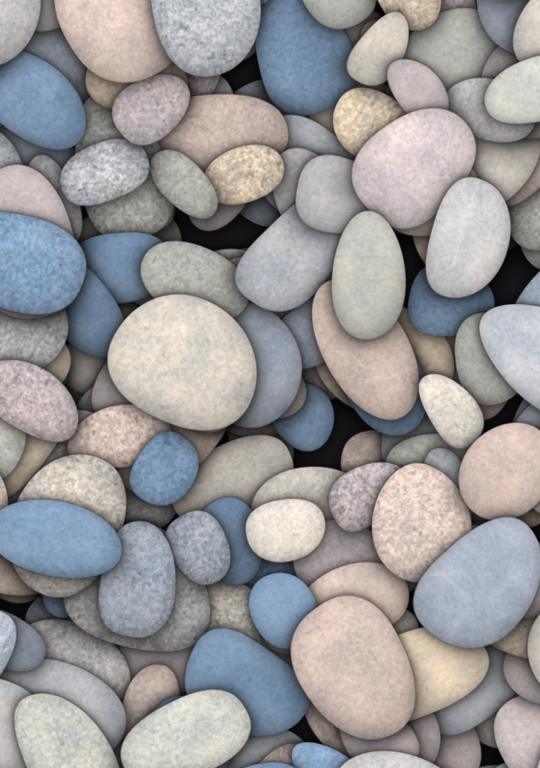
Write a Shadertoy shader that draws this texture.

```glsl
#define CELL 0.150
#define LAYERS 7
#define JITTER 0.66
#define MIN_RADIUS 0.31
#define MAX_RADIUS 0.66
#define MAIN_TILT -0.45
#define SHADOW 0.57
#define SHADOW_WIDTH 0.0085
#define GRAIN_SCALE 230.0
#define GAP_COLOR vec3(0.11, 0.11, 0.13)
#define DEEP_LIGHT 0.86
#define TOP_LIGHT 1.06

const vec3 STONES[9] = vec3[9](
    vec3(0.75, 0.74, 0.74),  // neutral grey
    vec3(0.84, 0.76, 0.72),  // pink
    vec3(0.87, 0.80, 0.71),  // sand
    vec3(0.50, 0.60, 0.71),  // blue
    vec3(0.74, 0.75, 0.77),  // pale grey
    vec3(0.75, 0.75, 0.72),  // greenish grey
    vec3(0.64, 0.67, 0.72),  // slate
    vec3(0.82, 0.79, 0.75),  // cream
    vec3(0.78, 0.73, 0.73)); // mauve

vec4 hash4(vec3 p) {
    vec4 q = fract(p.xyzx * vec4(0.1031, 0.1030, 0.0973, 0.1099));
    q += dot(q, q.wzxy + 33.33);
    return fract((q.xxyz + q.yzzw) * q.zywx);
}

float hash(vec2 p) {
    vec3 q = fract(p.xyx * 0.1031);
    q += dot(q, q.yzx + 33.33);
    return fract((q.x + q.y) * q.z);
}

float noise(vec2 p) {
    vec2 i = floor(p), f = fract(p);
    f = f * f * (3.0 - 2.0 * f);
    return mix(mix(hash(i), hash(i + vec2(1, 0)), f.x),
               mix(hash(i + vec2(0, 1)), hash(i + vec2(1, 1)), f.x), f.y);
}

mat2 rotate(float a) {
    float c = cos(a), s = sin(a);
    return mat2(c, s, -s, c);
}

// Outline of a rounded pebble: x = signed distance, y = 0 at centre to 1 at rim
vec2 pebble(vec2 p, vec2 radii, vec4 form) {
    vec2 e = p / radii;
    e.y *= 1.0 + 0.3 * (form.x - 0.5) * clamp(e.x, -1.5, 1.5);
    e.y += 0.28 * (form.y - 0.5) * (min(e.x * e.x, 2.0) - 0.4);
    float power = mix(1.9, 2.4, form.z);
    vec2 m = pow(abs(e) + 1e-4, vec2(power));
    float r = pow(m.x + m.y, 1.0 / power);
    r *= 1.0 + 0.03 * sin(3.0 * atan(e.y, e.x + 1e-5) + 6.28 * form.w);
    return vec2(r * (r - 1.0) / max(length(e / radii), 1e-3), r);
}

// Mineral colour with mottling, grains and a faint pale vein
vec3 stoneColor(vec2 p, vec4 look) {
    vec3 base = STONES[int(look.x * 8.999)] * mix(0.93, 1.06, look.y);
    vec2 q = p + 20.0 * look.zw + 10.0;
    float mottle = noise(q * 28.0) + 0.5 * noise(q * 65.0) - 0.75;
    float grain = 0.6 * noise(q * GRAIN_SCALE) + 0.4 * noise(q.yx * GRAIN_SCALE * 1.7) - 0.5;
    float pits = smoothstep(0.80, 0.95, noise(q * GRAIN_SCALE * 0.6));
    float speckle = mix(0.12, 0.46, look.z * look.z);
    float vein = 1.0 - smoothstep(0.0, 0.04, abs(noise(q * 13.0) - 0.5));
    base *= 1.0 + 0.10 * mottle + speckle * grain - 0.35 * speckle * pits;
    base += vec3(0.02, 0.0, -0.02) * mottle;
    return base + 0.03 * vein * step(0.8, look.w);
}

// Soft sky light: upper side bright, lower side and rim darker
float skyLight(vec2 dir, float r) {
    float rim = r * r * r;
    return 1.02 + 0.12 * dot(dir, vec2(-0.25, 0.97)) * r * r - 0.20 * rim * rim;
}

void mainImage(out vec4 fragColor, in vec2 fragCoord) {
    vec2 uv = fragCoord / iResolution.y;
    float soft = max(1.0 / iResolution.y, 0.0015);
    vec3 color = GAP_COLOR;

    // Pebbles are painted from the deepest layer to the top one
    for (int layer = 0; layer < LAYERS; layer++) {
        float depth = float(layer) / float(LAYERS - 1);
        float turn = 1.3 * float(layer) + 0.4;
        mat2 grid = rotate(turn);
        vec2 q = grid * uv / CELL + vec2(37.3, 51.7) + 7.37 * float(layer);
        vec2 home = floor(q);

        for (int j = -1; j <= 1; j++)
        for (int i = -1; i <= 1; i++) {
            vec2 id = home + vec2(i, j);
            vec4 place = hash4(vec3(id, float(layer) + 3.0));
            if (place.w > mix(1.0, 0.58, depth)) continue;
            vec4 form = hash4(vec3(id + 91.0, float(layer) + 17.0));
            vec4 look = hash4(vec3(id + 173.0, float(layer) + 41.0));

            vec2 center = id + 0.5 + JITTER * (place.xy - 0.5);
            vec2 offset = (q - center) * grid * CELL;
            float size = CELL * mix(MIN_RADIUS, MAX_RADIUS, pow(place.z, 1.2));
            vec2 radii = size * vec2(1.03, mix(0.55, 0.88, form.w));
            float tilt = MAIN_TILT + 2.6 * (form.x + look.y - 1.0);
            vec2 local = offset * rotate(tilt);
            vec2 shape = pebble(local, radii, form);
            if (shape.x > 0.06) continue;

            // Contact shadow, wider below the stone
            vec2 dir = offset / max(length(offset), 1e-4);
            float width = SHADOW_WIDTH * (1.0 - 0.4 * dir.y);
            color *= 1.0 - SHADOW * exp(-max(shape.x, 0.0) / width);

            float cover = 1.0 - smoothstep(-soft, soft, shape.x);
            if (cover > 0.0) {
                vec3 stone = stoneColor(local, look) * skyLight(dir, min(shape.y, 1.0));
                color = mix(color, stone * mix(DEEP_LIGHT, TOP_LIGHT, depth), cover);
            }
        }
    }
    fragColor = vec4(clamp(color, 0.0, 1.0), 1.0);
}
```
